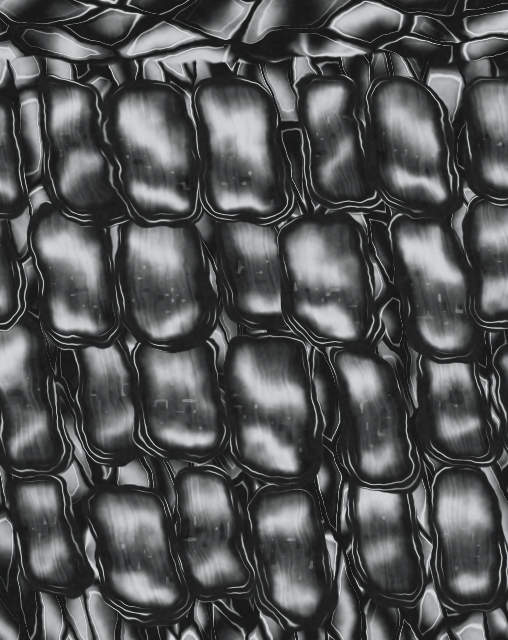
Reproduce this texture procedurally as a Shadertoy shader.

```glsl
// Thick glossy black paint laid down in rows of leaning palette-knife dabs.
// Warped Voronoi folds fill the gaps; rounded-box dabs with metallic bands
// and ridged rims are layered over them, from the bottom row upwards.

const vec2  SPACING    = vec2(0.136, 0.207);  // distance between dabs
const vec2  DAB_SIZE   = vec2(0.048, 0.094);  // mean half extents
const float LEAN       = 0.17;                // sideways drift per unit down
const float RIM_WIDTH  = 0.015;
const float RIDGE_FREQ = 680.0;
const float SOFT       = 0.0018;              // edge smoothing
const vec2  GAP_CELLS  = vec2(25.0, 8.5);     // tall folds between dabs
const vec2  TOP_CELLS  = vec2(8.5, 19.0);     // flat folds along the top
const float TOP_LINE   = 0.905;
const vec3  SHADOW     = vec3(0.075, 0.076, 0.080);
const vec3  SILVER     = vec3(0.820, 0.835, 0.835);

vec2 hash2(vec2 p) {
    vec3 a = fract(p.xyx * vec3(0.1031, 0.1030, 0.0973));
    a += dot(a, a.yzx + 33.33);
    return fract((a.xx + a.yz) * a.zy);
}

float noise(vec2 p) {
    vec2 i = floor(p), f = fract(p);
    f = f * f * (3.0 - 2.0 * f);
    float low  = mix(hash2(i).x, hash2(i + vec2(1, 0)).x, f.x);
    float high = mix(hash2(i + vec2(0, 1)).x, hash2(i + vec2(1, 1)).x, f.x);
    return mix(low, high, f.y);
}

float fbm(vec2 p) {
    return 0.55 * noise(p) + 0.3 * noise(p * 2.1 + 7.3) + 0.15 * noise(p * 4.3 + 19.1);
}

vec2 warp(vec2 p, float freq) {
    return vec2(fbm(p * freq), fbm(p * freq + 41.7)) - 0.5;
}

// Brightness of creased paint: one curved sheet per Voronoi cell
float folds(vec2 p, vec2 cells) {
    vec2 x = p * cells, base = floor(x), nearest = vec2(0), id = vec2(0);
    float f1 = 9.0, f2 = 9.0;
    for (int j = -1; j <= 1; j++)
    for (int i = -1; i <= 1; i++) {
        vec2 cell = base + vec2(i, j);
        vec2 r = x - cell - hash2(cell);
        float d = length(r);
        if (d < f1) { f2 = f1; f1 = d; nearest = r; id = cell; }
        else f2 = min(f2, d);
    }
    float edge = f2 - f1;
    vec2 rnd = hash2(id + 5.7);
    float angle = 6.283 * rnd.x;
    float slope = dot(nearest, vec2(cos(angle), sin(angle)));
    float tone = 0.40 + 0.42 * sin(slope * 4.2 + rnd.y * 5.0 + 2.0 * noise(p * 24.0));
    float ridge = pow(0.5 + 0.5 * sin(edge * 26.0 + rnd.y * 6.0), 5.0);
    tone += (ridge * 0.65 - 0.22) * (1.0 - smoothstep(0.15, 0.42, edge));
    return max(tone, 0.0) * smoothstep(0.02, 0.16, edge);
}

float roundBox(vec2 p, vec2 size, float radius) {
    vec2 q = abs(p) - size + radius;
    return length(max(q, 0.0)) + min(max(q.x, q.y), 0.0) - radius;
}

// Metallic reflection inside a dab; q runs from -1 to 1 across it
float dabTone(vec2 q, vec2 p, vec2 rnd) {
    vec2 w = q + 0.8 * warp(p + rnd, 13.0);
    w.y += (rnd.x - 0.5) * (0.35 + 0.6 * q.x);
    float upper = exp(-pow((w.y - 0.48) / 0.36, 2.0));
    float lower = exp(-pow((w.y + 0.62) / 0.21, 2.0));
    float tone = 0.18 + (0.48 + 0.24 * rnd.y) * upper + (0.42 + 0.28 * rnd.x) * lower;
    float side = w.x + 0.4 * (rnd.y - 0.5);
    tone *= 1.0 - 0.72 * smoothstep(0.45, 1.05, abs(side));
    // Faint drag streaks, and specks in the dark hollow
    tone += 0.12 * (noise(vec2(q.x * 13.0, q.y * 1.5) + rnd * 50.0) - 0.5);
    float hollow = exp(-pow((w.y + 0.1) / 0.3, 2.0));
    float speck = smoothstep(0.80, 0.95, noise(p * 115.0)) - 0.4 * smoothstep(0.7, 0.9, noise(p * 75.0 + 9.0));
    return tone + 0.22 * hollow * speck;
}

void mainImage(out vec4 fragColor, in vec2 fragCoord) {
    vec2 p = fragCoord / iResolution.y;
    vec2 bent = p + 0.036 * warp(p, 9.0) + 0.009 * warp(p, 34.0);
    vec2 leaned = vec2(bent.x + LEAN * bent.y, bent.y);

    // Folded paint in the gaps and along the top
    float topMask = smoothstep(-0.003, 0.003, bent.y - TOP_LINE);
    float tone = mix(folds(leaned, GAP_CELLS) * 0.85, folds(bent, TOP_CELLS), topMask);

    // Dabs: each higher row overlaps the row below
    for (int row = 0; row < 4; row++)
    for (int col = -1; col < 7; col++) {
        vec2 id = vec2(col, row);
        vec2 rnd = hash2(id + 11.3), rnd2 = hash2(id + 67.9);
        float shift = 0.8 * hash2(vec2(row, 31)).x;
        vec2 center = (id + vec2(0.45 + shift, 0.78)) * SPACING + (rnd - 0.5) * vec2(0.036, 0.045);
        vec2 size = DAB_SIZE * mix(vec2(0.80, 0.88), vec2(1.2, 1.12), rnd2);
        vec2 local = bent - center;
        local.x += (LEAN + 0.14 * (rnd.x - 0.5)) * local.y;
        float d = roundBox(local, size, size.x * 0.68);
        if (d > 0.035) continue;

        vec2 q = local / size;
        float bottom = 1.0 - smoothstep(-0.9, 0.7, q.y);
        float rim = RIM_WIDTH * (0.25 + 0.65 * bottom + 0.7 * noise(p * 17.0 + rnd * 9.0));
        float wave = sin(d * RIDGE_FREQ + 7.0 * noise(p * 19.0 + rnd * 5.0));
        float glint = pow(0.5 + 0.5 * wave, 5.0) * smoothstep(0.3, 0.75, noise(p * 31.0 + rnd2 * 8.0));
        float rimTone = 0.05 + 0.68 * glint;
        tone = mix(tone, rimTone, 1.0 - smoothstep(rim - SOFT, rim + SOFT, d));

        float face = dabTone(q, p, rnd2);
        face *= mix(0.2, 1.0, smoothstep(0.0, 0.013, -d));
        tone = mix(tone, face, 1.0 - smoothstep(-SOFT, SOFT, d));
    }

    // Surface grain, then the cool grey ramp
    tone += 0.045 * (noise(p * 210.0) - 0.5) + 0.06 * (fbm(p * 48.0) - 0.5);
    tone = smoothstep(-0.12, 0.95, tone);
    fragColor = vec4(mix(SHADOW, SILVER, tone), 1.0);
}
```
